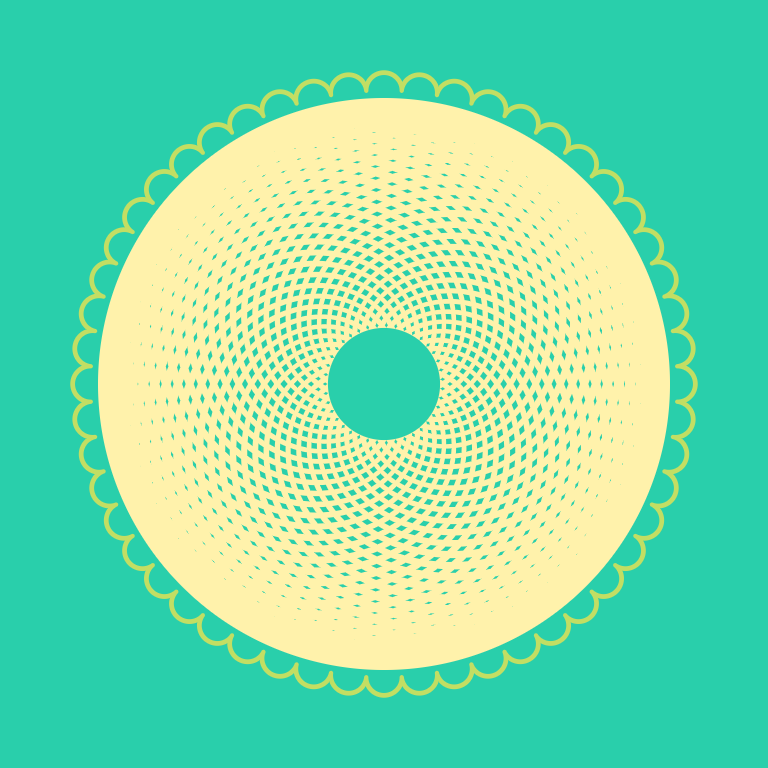
This pattern is drawn by a Shadertoy shader. Its source:

```glsl
// A cream lace doily on a teal ground, edged with small green scallops.
// Two mirrored families of spirals cross to leave diamond-shaped holes,
// and a folded angle repeats one semicircular arc around the rim.

const vec3 TEAL  = vec3(0.16, 0.81, 0.67);
const vec3 CREAM = vec3(1.00, 0.95, 0.67);
const vec3 LIME  = vec3(0.76, 0.87, 0.39);

const float TAU = 6.2831853;
const float DISC_RADIUS = 0.3724;
const float HUB_RADIUS = 0.073;
const float LACE_END = 0.335;      // radius where the holes vanish
const float SPIRALS = 39.0;        // arms in each spiral family
const float TWIST = 50.0;          // spiral turns per unit of radius
const float TWIST_GROWTH = 29.0;   // tightening towards the rim
const float HOLE_SIZE = 0.285;     // largest half-width of a hole, in cells
const float SCALLOPS = 52.0;
const float SCALLOP_RING = 0.382;
const float SCALLOP_RADIUS = 0.0234;
const float SCALLOP_STROKE = 0.0031;

// Coverage of a shape from its signed distance
float cover(float dist, float pixel) {
    return clamp(0.5 - dist / pixel, 0.0, 1.0);
}

// Signed distance to the diamond holes between crossing spirals
float laceHoles(float r, float angle) {
    float arm = SPIRALS * angle / TAU;
    float turn = TWIST * r + TWIST_GROWTH * r * r;
    vec2 cell = abs(fract(vec2(arm + turn, arm - turn)) - 0.5);

    float size = HOLE_SIZE * mix(0.58, 1.0, smoothstep(0.075, 0.115, r));
    size *= 1.0 - pow(r / LACE_END, 3.0);

    float slope = length(vec2(SPIRALS / (TAU * r), TWIST + 2.0 * TWIST_GROWTH * r));
    return (max(cell.x, cell.y) - size) / slope;
}

// Signed distance to the stroke of outward semicircles
float scallopEdge(float r, float angle) {
    float a = (fract(angle / TAU * SCALLOPS + 0.5) - 0.5) * TAU / SCALLOPS;
    vec2 q = r * vec2(sin(a), cos(a)) - vec2(0.0, SCALLOP_RING);
    float arc = abs(length(q) - SCALLOP_RADIUS);
    float tip = length(vec2(abs(q.x) - SCALLOP_RADIUS, q.y));
    return (q.y > 0.0 ? arc : tip) - SCALLOP_STROKE;
}

void mainImage(out vec4 fragColor, in vec2 fragCoord) {
    float pixel = 1.0 / min(iResolution.x, iResolution.y);
    vec2 p = (fragCoord - 0.5 * iResolution.xy) * pixel;
    float r = max(length(p), 1e-4);
    float angle = atan(p.y, p.x + 1e-6);

    // Rim scallops, then the disc
    vec3 color = mix(TEAL, LIME, cover(scallopEdge(r, angle), pixel));
    color = mix(color, CREAM, cover(r - DISC_RADIUS, pixel));

    // Holes in the lace, then the open hub
    float lace = cover(laceHoles(r, angle), pixel) * step(r, LACE_END);
    color = mix(color, TEAL, lace);
    color = mix(color, TEAL, cover(r - HUB_RADIUS, pixel));

    fragColor = vec4(color, 1.0);
}
```
